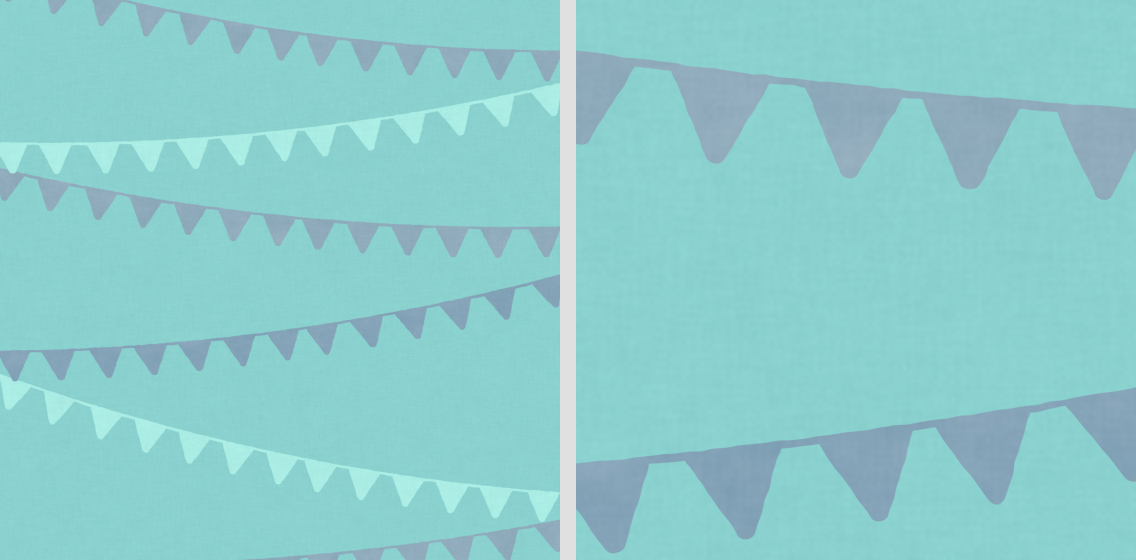
Left: the whole. Right: its middle third, enlarged.
This pattern is drawn by a Shadertoy shader. Its source:

```glsl
// Six swagged strings of pennant bunting on softly woven aqua paper.

float hash(vec2 p) {
    vec3 q = fract(vec3(p.xyx) * 0.1031);
    q += dot(q, q.yzx + 33.33);
    return fract((q.x + q.y) * q.z);
}

float noise(vec2 p) {
    vec2 i = floor(p), f = fract(p);
    f = f * f * (3.0 - 2.0 * f);
    return mix(mix(hash(i), hash(i + vec2(1, 0)), f.x),
               mix(hash(i + vec2(0, 1)), hash(i + vec2(1, 1)), f.x), f.y);
}

// Parabola coefficients through heights at the left, centre and right.
vec3 swagCurve(vec3 heights) {
    float c = 2.0 * (heights.x - 2.0 * heights.y + heights.z);
    return vec3(heights.x, heights.z - heights.x - c, c);
}

float swagHeight(vec3 swag, float x) { return swag.x + x * (swag.y + x * swag.z); }
float swagSlope(vec3 swag, float x) { return swag.y + 2.0 * swag.z * x; }

// Blunt-tipped triangle; q.y runs downwards from the string.
float pennant(vec2 q, float lean, float halfWidth) {
    float side = (abs(q.x - lean * q.y) - halfWidth + 0.49 * q.y) * 0.9;
    vec2 corner = vec2(side, q.y - 0.0555) + 0.003;
    float d = length(max(corner, 0.0)) + min(max(corner.x, corner.y), 0.0) - 0.003;
    return max(d, -q.y);
}

// Distance to one string together with its thirteen pennants.
float bunting(vec2 p, vec4 row, float id) {
    vec3 swag = swagCurve(row.xyz);
    float s = swagSlope(swag, p.x);
    float depth = (p.y - swagHeight(swag, p.x)) * inversesqrt(1.0 + s * s);
    float thickness = 0.0019 + 0.0008 * noise(vec2(p.x * 14.0, id));
    float d = abs(depth - thickness) - thickness;
    float spacing = 0.0816 - 0.01 * abs(row.z - row.x);

    for (int i = 0; i < 13; i++) {
        float k = float(i);
        // Uneven gaps shared by all the strings.
        float drift = 0.006 * step(2.0, k) - 0.01 * step(7.0, k) + 0.0065 * step(12.0, k);
        float tipX = row.w + k * spacing + drift;
        float slope = swagSlope(swag, tipX);
        float footX = tipX + 0.053 * slope - 0.003;
        vec2 along = normalize(vec2(1.0, slope));
        vec2 offset = p - vec2(footX, swagHeight(swag, footX));
        vec2 q = vec2(dot(offset, along), dot(offset, vec2(-along.y, along.x)));
        float vary = hash(vec2(k, id + 5.0)) - 0.5;
        float flag = pennant(q, 0.055 + 0.06 * vary, 0.0312 + 0.0012 * vary);
        d = min(d, max(flag, -depth));
    }
    return d;
}

void mainImage(out vec4 fragColor, in vec2 fragCoord) {
    vec2 p = fragCoord / iResolution.y;
    p.y = 1.0 - p.y;
    float edge = 0.8 / iResolution.y;

    // Paper fibres, grain and broad mottling.
    float weave = noise(p * vec2(60, 420)) + noise(p * vec2(420, 60)) - 1.0;
    float grain = noise(p * 380.0) - 0.5;
    float mottle = noise(p * 28.0) + 0.6 * noise(p * 75.0) - 0.8;
    vec3 paper = vec3(0.54, 0.82, 0.81);
    vec3 color = paper;

    // String heights at left, centre and right, then the first pennant's tip.
    vec4 rows[6] = vec4[6](
        vec4(-0.059, 0.052, 0.090, 0.015),
        vec4(0.254, 0.233, 0.148, 0.021),
        vec4(0.300, 0.384, 0.404, 0.007),
        vec4(0.626, 0.590, 0.490, 0.028),
        vec4(0.668, 0.809, 0.879, 0.013),
        vec4(1.005, 0.995, 0.928, 0.023));

    // Slightly hand-cut edges; upper strings overlap lower ones.
    vec2 cut = p + 0.0012 * (vec2(noise(p * 130.0), noise(p * 130.0 + 71.0)) - 0.5);
    for (int i = 5; i >= 0; i--) {
        float d = bunting(cut, rows[i], float(i));
        bool pale = i == 1 || i == 4;
        vec3 ink = pale ? vec3(0.67, 0.93, 0.895) : vec3(0.56, 0.67, 0.735);
        if (i == 3) ink -= vec3(0.04, 0.03, 0.015);
        ink += mottle * (pale ? vec3(0.008) : vec3(0.03, 0.016, 0.012));
        color = mix(color, ink, 1.0 - smoothstep(-edge, edge, d));
    }

    color += 0.011 * weave + 0.014 * grain + 0.006 * mottle;
    fragColor = vec4(color, 1.0);
}
```
